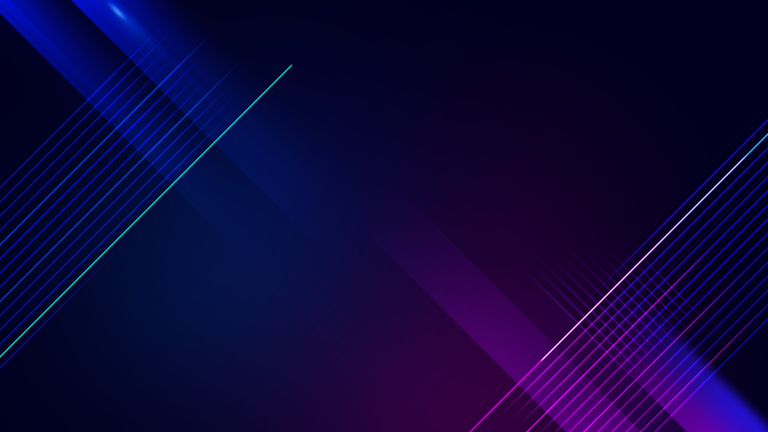
A Shadertoy shader for this background:

```glsl
// Crossing diagonal light beams and thin neon stripes over a dark blue and purple glow.

const vec3 NIGHT = vec3(0.004, 0.0, 0.115);
const vec3 BLUE = vec3(0.0, 0.07, 0.88);
const vec3 INDIGO = vec3(0.08, 0.03, 0.80);
const vec3 MAGENTA = vec3(0.72, 0.02, 0.72);
const vec3 TEAL = vec3(0.05, 0.84, 0.76);
const float STRIPE_GAP = 0.0329;

float hash(float n) {
    return fract(sin(n * 127.1) * 437.58);
}

// One-dimensional gradient noise, roughly -0.5 to 0.5
float gradientNoise(float x) {
    float cell = floor(x);
    float f = x - cell;
    float left = (hash(cell) * 2.0 - 1.0) * f;
    float right = (hash(cell + 1.0) * 2.0 - 1.0) * (f - 1.0);
    return mix(left, right, f * f * (3.0 - 2.0 * f));
}

float glow(vec2 p, vec2 center, vec2 radius) {
    vec2 q = (p - center) / radius;
    return exp(-dot(q, q));
}

// Soft-edged interval from lo to hi
float band(float x, float lo, float hi, float softLo, float softHi) {
    return smoothstep(lo - softLo, lo + softLo, x) * (1.0 - smoothstep(hi - softHi, hi + softHi, x));
}

// Coverage of a thin line at signed distance d
float thinLine(float d, float halfWidth, float pixel) {
    return clamp((halfWidth + 0.5 * pixel - abs(d)) / pixel, 0.0, min(1.0, 2.0 * halfWidth / pixel));
}

// Index of the nearest stripe in a finite repeat
float stripeIndex(float x, float start, float gap, float count) {
    return clamp(floor((x - start) / gap + 0.5), 0.0, count - 1.0);
}

vec3 backdrop(vec2 p) {
    return NIGHT
        + vec3(0.0, 0.07, 0.14) * glow(p, vec2(0.50, 0.37), vec2(0.36, 0.34))
        + vec3(0.0, 0.01, 0.06) * glow(p, vec2(0.70, 0.62), vec2(0.32))
        + vec3(0.18, 0.0, 0.12) * glow(p, vec2(1.06, 0.0), vec2(0.42, 0.34))
        + vec3(0.08, 0.0, 0.05) * glow(p, vec2(1.18, 0.44), vec2(0.34));
}

// Blue beams falling from the upper left
vec3 upperBeams(float across, float along, float edge) {
    float streaks = 1.0 + 0.22 * gradientNoise(across * 45.0) + 0.22 * gradientNoise(across * 110.0);
    float first = band(across, 0.97, 1.08, edge, 0.09) * 0.68 * exp(-1.9 * (along + 1.0));
    float second = band(across, 1.165, 1.34, edge, 0.10) * 0.58 * exp(-2.6 * (along + 0.75));
    first *= 1.0 - smoothstep(-0.35, 0.2, along);
    second *= 1.0 - smoothstep(0.0, 0.5, along);
    float haze = 0.11 * band(across, 0.95, 1.38, 0.10, 0.12) * exp(-2.0 * (along + 1.0));
    vec3 color = mix(BLUE, vec3(0.0, 0.19, 0.82), smoothstep(-0.7, 0.0, along));
    return color * (first + second + haze) * streaks;
}

// Purple and violet beams leaving at the lower right
vec3 lowerBeams(float across, float along, float edge) {
    float purple = band(across, 1.31, 1.485, edge, edge) * mix(1.1, 0.75, smoothstep(1.31, 1.485, across));
    float dim = band(across, 1.485, 1.59, edge, edge);
    float violet = band(across, 1.59, 1.79, edge, 0.03);
    vec3 violetColor = mix(vec3(0.36, 0.0, 0.52), vec3(0.12, 0.06, 0.68), smoothstep(1.62, 1.77, across));
    vec3 color = vec3(0.13, 0.0, 0.20) * purple * smoothstep(0.25, 1.2, along);
    color += vec3(0.15, 0.0, 0.16) * purple * smoothstep(1.18, 1.48, along);
    color += vec3(0.07, 0.0, 0.11) * dim * smoothstep(0.7, 1.5, along);
    return color + violetColor * violet * smoothstep(1.08, 1.72, along);
}

// Rising stripes on the left, every fourth one brighter
vec3 leftStripes(float across, float along, float pixel) {
    float i = stripeIndex(along, -0.565, STRIPE_GAP, 12.0);
    float accent = (1.0 - step(0.5, mod(i, 4.0))) * step(0.5, i);
    float d = (along + 0.565 - i * STRIPE_GAP) * 0.7071;
    float end = mix(1.28 + 0.08 * hash(i + 3.0), 1.42, accent);
    float fade = 1.0 - smoothstep(end - 0.3, end + 0.02, across);
    vec3 color = mix(vec3(0.02, 0.05, 0.62), vec3(0.01, 0.25, 0.75), accent);
    float lowest = thinLine((along + 0.148) * 0.7071, 0.0014, pixel) * (1.0 - smoothstep(0.2, 0.8, across));
    return color * thinLine(d, 0.0014, pixel) * fade + INDIGO * 0.7 * lowest;
}

// Rising stripes on the right, turning from magenta to indigo
vec3 rightStripes(float across, float along, float pixel) {
    float i = stripeIndex(along, 1.055, STRIPE_GAP, 15.0);
    float accent = 1.0 - step(0.5, mod(i + 3.0, 4.0));
    float d = (along - 1.055 - i * STRIPE_GAP) * 0.7071;
    float turn = smoothstep(1.55, 1.85, across - 0.28 * accent);
    float fade = smoothstep(1.18, 1.42, across + 0.2 * accent);
    fade *= mix(smoothstep(1.6, 2.1, across), 1.0, step(0.5, i)) * (1.0 - 0.025 * i);
    vec3 color = mix(MAGENTA * (0.75 + 0.25 * accent), INDIGO, turn);
    return color * thinLine(d, 0.0015, pixel) * fade;
}

// Short falling stripes woven through the right group
vec3 wovenStripes(float across, float along, float pixel) {
    float i = stripeIndex(across, 1.59, 0.03, 11.0);
    float d = (across - 1.59 - i * 0.03) * 0.7071;
    float fade = band(along, 0.92 + 0.02 * i, 1.30, 0.18, 0.10);
    return vec3(0.24, 0.0, 0.42) * thinLine(d, 0.0012, pixel) * fade;
}

void mainImage(out vec4 fragColor, in vec2 fragCoord) {
    vec2 p = fragCoord / iResolution.y;
    float pixel = 1.0 / iResolution.y;
    float across = p.x + p.y;
    float along = p.x - p.y;
    vec3 color = backdrop(p) + upperBeams(across, along, pixel) + lowerBeams(across, along, pixel);
    color += leftStripes(across, along, pixel) + rightStripes(across, along, pixel);
    color += wovenStripes(across, along, pixel);

    // Small elongated sparkle
    color += vec3(0.20, 0.42, 0.25) * glow(vec2(across, along), vec2(1.245, -0.70), vec2(0.008, 0.03));
    color += vec3(0.0, 0.10, 0.15) * glow(vec2(across, along), vec2(1.245, -0.66), vec2(0.025, 0.10));

    // Bright leading lines of both stripe groups
    float tealLine = thinLine((along + 0.174) * 0.7071, 0.0016, pixel) * (1.0 - smoothstep(1.52, 1.53, across));
    color = mix(color, TEAL, tealLine);
    float leadLine = thinLine((along - 1.088) * 0.7071, 0.0015, pixel);
    vec3 leadColor = mix(MAGENTA, vec3(0.92, 0.88, 0.95), smoothstep(1.41, 1.43, across));
    leadColor = mix(leadColor, TEAL, smoothstep(2.34, 2.38, across));
    color = mix(color, leadColor, leadLine);
    fragColor = vec4(clamp(color, 0.0, 1.0), 1.0);
}
```
